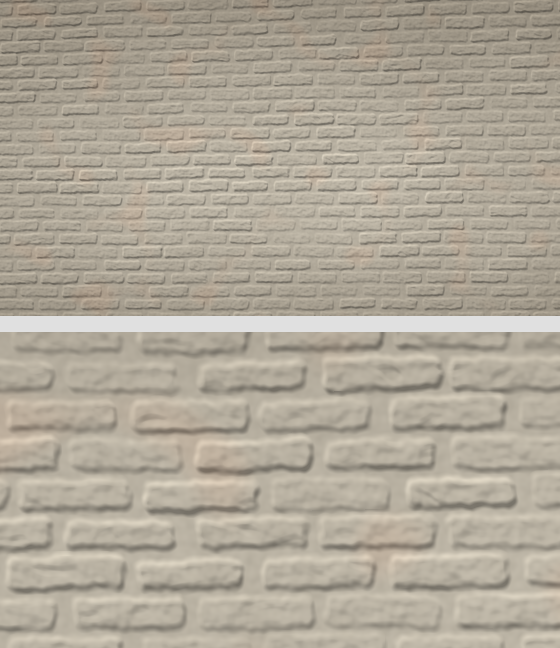
Top, the full canvas; bottom, a detail of the centre.
A WebGL 1 fragment shader for this texture:

```glsl
precision highp float;

uniform vec2 u_resolution;

// Layout, in units of one course height
const float COURSES = 24.0;
const float BRICK_PITCH = 3.25;
const vec2 BRICK_HALF = vec2(1.39, 0.345);
const float CORNER = 0.17;
const vec2 PHASE = vec2(-0.37, 0.54);
const float BOND_JITTER = 0.16;
const float LENGTH_JITTER = 0.16;
const float TILT_BOTTOM = 0.002;
const float TILT_TOP = 0.035;

// Relief and light
const float EDGE_WOBBLE = 0.10;
const float ROUGHNESS = 0.30;
const vec2 TO_LIGHT = vec2(-0.07, 0.14);
const float SHADOW = 0.34;
const float HIGHLIGHT = 0.15;
const vec2 GLOW_CENTER = vec2(0.52, 0.42);

// Paint
const vec3 PAINT_DIM = vec3(0.555, 0.522, 0.465);
const vec3 PAINT_LIT = vec3(0.735, 0.706, 0.646);
const vec3 WARM_STAIN = vec3(0.025, -0.002, -0.012);

float hash(vec2 p) {
  vec3 q = fract(p.xyx * vec3(0.1031, 0.1030, 0.0973));
  q += dot(q, q.yzx + 33.33);
  return fract((q.x + q.y) * q.z);
}

float cornerSlope(vec2 cell, vec2 offset) {
  float angle = 6.2832 * hash(cell);
  return dot(vec2(cos(angle), sin(angle)), offset);
}

// Gradient noise, about -0.7 to 0.7
float noise(vec2 p) {
  vec2 i = floor(p);
  vec2 f = p - i;
  vec2 u = f * f * f * (f * (f * 6.0 - 15.0) + 10.0);
  vec2 e = vec2(1.0, 0.0);
  float low = mix(cornerSlope(i, f), cornerSlope(i + e, f - e), u.x);
  float high = mix(cornerSlope(i + e.yx, f - e.yx), cornerSlope(i + 1.0, f - 1.0), u.x);
  return mix(low, high, u.y);
}

float roundedBox(vec2 p, vec2 halfSize, float radius) {
  vec2 q = abs(p) - halfSize + radius;
  return length(max(q, 0.0)) + min(max(q.x, q.y), 0.0) - radius;
}

// Height of the painted wall
float wallHeight(vec2 p) {
  float course = floor(p.y);
  float bond = 0.5 * mod(course, 2.0) + BOND_JITTER * (hash(vec2(course, 7.0)) - 0.5);
  float along = p.x / BRICK_PITCH + PHASE.x + bond;
  vec2 id = vec2(floor(along), course) + 40.0;
  vec2 local = vec2(fract(along) * BRICK_PITCH, fract(p.y)) - vec2(0.5 * BRICK_PITCH, 0.5);

  // Each brick has its own size, place and wear
  float size = hash(id + 11.0) - 0.5;
  float place = hash(id + 23.0) - 0.5;
  float wear = hash(id + 37.0);
  vec2 halfSize = BRICK_HALF + vec2(LENGTH_JITTER, 0.07) * size;
  local -= vec2(0.14, 0.06) * place;
  local.y -= 0.05 * (wear - 0.5) * local.x;

  float wobble = noise(p * vec2(1.3, 1.9) + 5.0) + 0.6 * noise(p * 3.7 + 19.0);
  float dist = roundedBox(local, halfSize, CORNER) + EDGE_WOBBLE * wobble;
  float brick = 1.0 - smoothstep(-0.08, 0.11, dist);

  // Thick paint softens some bricks and patches
  float relief = mix(0.38, 0.92, wear) + 0.3 * noise(p * 0.22 + 61.0);
  float grain = noise(p * vec2(1.8, 3.1) + wear * 9.0) + 0.55 * noise(p * vec2(4.2, 5.6));
  float chips = smoothstep(0.22, 0.42, noise(p * vec2(1.1, 2.6) + 83.0));
  float face = relief + ROUGHNESS * grain - 0.3 * chips * wear;
  return brick * face + 0.10 * noise(p * 3.0 + 47.0);
}

void main() {
  vec2 uv = gl_FragCoord.xy / u_resolution;
  vec2 p = gl_FragCoord.xy / u_resolution.y * COURSES;
  float middle = 0.5 * COURSES * u_resolution.x / u_resolution.y;

  // Courses climb to the right, more so near the top
  float tilt = mix(TILT_BOTTOM, TILT_TOP, uv.y * uv.y);
  vec2 wall = p;
  wall.y += PHASE.y - tilt * (p.x - middle) + 0.12 * noise(p * 0.16 + 3.0);

  // Broad light, fading to the top and the edges
  vec2 away = (uv - GLOW_CENTER) * vec2(0.95, 1.55);
  float glow = exp(-1.7 * dot(away, away)) + 0.12 * noise(p * 0.13 + 29.0);
  vec3 color = mix(PAINT_DIM, PAINT_LIT, glow);

  // Light from the upper left across the relief
  float facing = wallHeight(wall) - wallHeight(wall + TO_LIGHT);
  float shade = SHADOW * min(facing, 0.0) + HIGHLIGHT * max(facing, 0.0);
  color *= 1.0 + 1.25 * max(shade, -0.28);

  // Faint stains and fine paint grain
  color += WARM_STAIN * smoothstep(0.15, 0.5, noise(p * 0.33 + 71.0));
  color += 0.022 * noise(p * 5.0 + 13.0) + 0.02 * noise(p * 1.1 + 97.0);

  gl_FragColor = vec4(clamp(color, 0.0, 1.0), 1.0);
}
```
